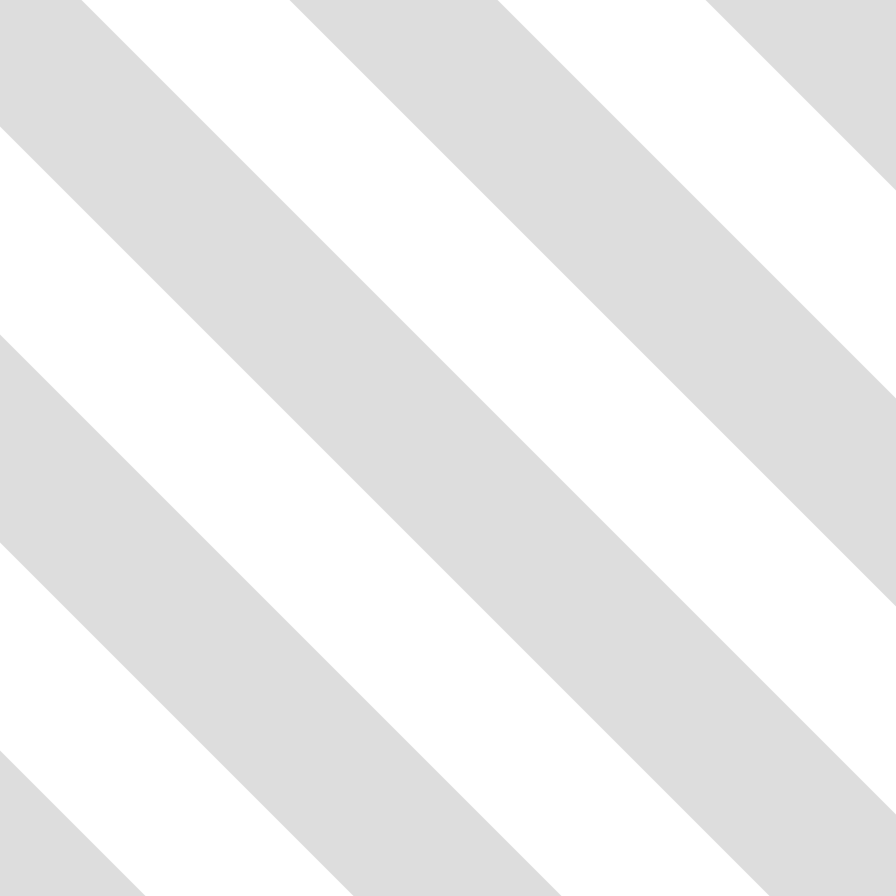
Reproduce this pattern procedurally as a Shadertoy shader.

```glsl
// Broad grey diagonal stripes falling to the right on white.
#define PERIOD 0.4643        // stripe repeat along a canvas side
#define STRIPE_SHARE 0.5     // part of each repeat that is grey
#define STRIPE_SHIFT -0.0251 // offset of the central stripe from the diagonal
#define STRIPE_COLOR vec3(0.8667)
#define GROUND_COLOR vec3(1.0)

// Signed distance to the nearest stripe edge, negative inside a stripe
float stripeDistance(vec2 p) {
    float along = p.x + p.y - 1.0 - STRIPE_SHIFT;
    float fromCentre = abs(fract(along / PERIOD + 0.5) - 0.5) * PERIOD;
    return (fromCentre - 0.5 * STRIPE_SHARE * PERIOD) * inversesqrt(2.0);
}

void mainImage(out vec4 fragColor, in vec2 fragCoord) {
    vec2 p = fragCoord / iResolution.y;
    float pixel = 1.0 / iResolution.y;

    // Edge coverage blended over one pixel
    float coverage = clamp(0.5 - stripeDistance(p) / pixel, 0.0, 1.0);
    fragColor = vec4(mix(GROUND_COLOR, STRIPE_COLOR, coverage), 1.0);
}
```
